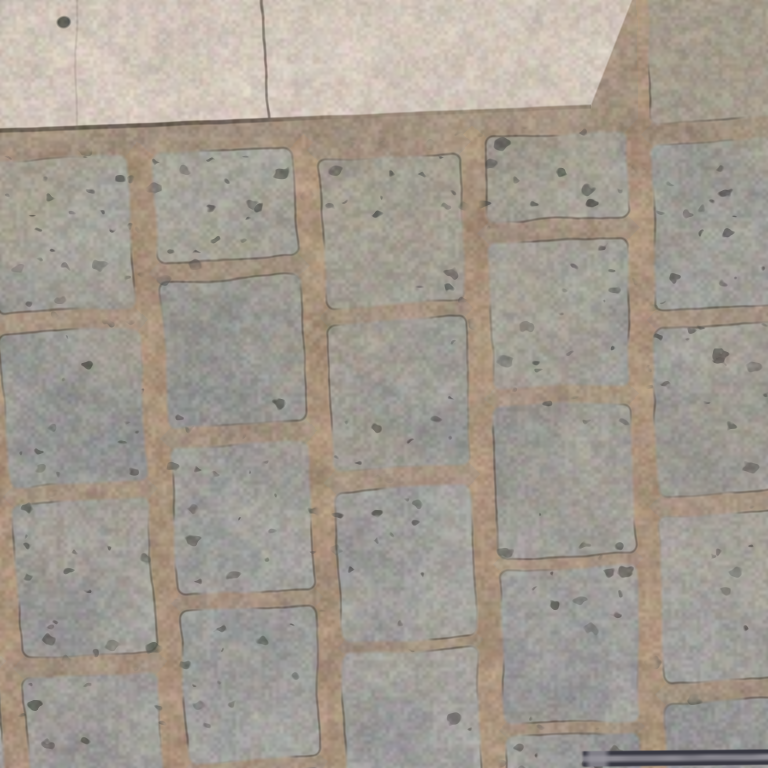
Reproduce this texture procedurally as a WebGL 1 fragment shader.

```glsl
precision highp float;
// Weathered grey paving setts in slanted, staggered columns with sandy joints, below a pale slab.
uniform vec2 u_resolution;

const vec3 STONE_LIGHT = vec3(0.645, 0.640, 0.612);
const vec3 STONE_DARK = vec3(0.560, 0.562, 0.555);
const vec3 STONE_WARM = vec3(0.640, 0.605, 0.545);
const vec3 SAND = vec3(0.655, 0.570, 0.485);
const vec3 SLAB = vec3(0.825, 0.780, 0.735);
const vec3 SEAM = vec3(0.375, 0.335, 0.295);
const vec3 PIT = vec3(0.330, 0.325, 0.310);
const vec3 ROD_DARK = vec3(0.22, 0.22, 0.26);
const vec3 ROD_LIGHT = vec3(0.62, 0.61, 0.64);
const vec2 JOINT_HALF = vec2(0.0155, 0.0115); // upright joints, cross joints
const float CORNER = 0.012;
const float WOBBLE = 0.011;
const float CROSS_TILT = 0.010;
const float PIT_GRID = 30.0;
const float PIT_CHANCE = 0.52;
const float GRAIN = 0.13;

float hash(vec2 p) {
  return fract(sin(dot(p, vec2(127.1, 311.7))) * 43758.545);
}

float noise(vec2 p) {
  vec2 i = floor(p), f = fract(p);
  f = f * f * (3.0 - 2.0 * f);
  return mix(mix(hash(i), hash(i + vec2(1.0, 0.0)), f.x),
             mix(hash(i + vec2(0.0, 1.0)), hash(i + 1.0), f.x), f.y);
}

float fbm(vec2 p) {
  float sum = 0.0, amp = 0.5;
  for (int i = 0; i < 4; i++) {
    sum += amp * noise(p);
    p = p * 2.1 + 17.3;
    amp *= 0.5;
  }
  return sum / 0.9375;
}

// First cross joint and row height of each column
vec2 columnRows(float col) {
  if (col < 0.5) return vec2(0.419, 0.223);
  if (col < 1.5) return vec2(0.350, 0.216);
  if (col < 2.5) return vec2(0.406, 0.217);
  if (col < 3.5) return vec2(0.300, 0.216);
  return vec2(0.169, 0.243);
}

float line(float d, float halfWidth, float soft) {
  return 1.0 - smoothstep(halfWidth - soft, halfWidth + soft, abs(d));
}

// Irregular dark pits, gathered in loose clusters
float pits(vec2 p, float soft) {
  vec2 cell = floor(p * PIT_GRID);
  vec2 rough = p + 0.007 * (vec2(noise(p * 130.0), noise(p * 130.0 + 50.0)) - 0.5);
  float mask = 0.0;
  for (int j = -1; j <= 1; j++) {
    for (int i = -1; i <= 1; i++) {
      vec2 id = cell + vec2(float(i), float(j));
      vec2 center = (id + vec2(hash(id + 3.1), hash(id + 8.7))) / PIT_GRID;
      float chance = PIT_CHANCE * smoothstep(0.25, 0.75, noise(center * 8.0 + 5.0));
      float here = step(hash(id + 21.0), chance);
      float radius = mix(0.002, 0.0085, pow(hash(id + 33.0), 2.0));
      float d = length((rough - center) * vec2(0.85, 1.2)) - radius;
      mask = max(mask, here * mix(0.4, 0.95, hash(id + 47.0)) * (1.0 - smoothstep(-soft, soft, d)));
    }
  }
  return mask;
}

void main() {
  vec2 p = gl_FragCoord.xy / u_resolution;
  p.y = 1.0 - p.y; // measured downwards
  float soft = max(0.0015, 0.8 / min(u_resolution.x, u_resolution.y));
  vec2 w = p + WOBBLE * (vec2(fbm(p * 11.0), fbm(p * 11.0 + 40.0)) - 0.5);

  // Slanted columns and their rows
  float t = (w.y - 0.195) / 0.805;
  float pitch = mix(0.2162, 0.2075, t);
  float u = (w.x - mix(-0.034, 0.021, t)) / pitch;
  float col = floor(u), fx = fract(u);
  vec2 rows = columnRows(col);
  float v = (w.y - rows.x + CROSS_TILT * (fx - 0.5)) / rows.y;
  vec2 id = vec2(col, floor(v));
  float crossHalf = JOINT_HALF.y * mix(0.55, 1.15, hash(vec2(col, floor(v + 0.5)) + 6.0));
  vec2 edge = vec2(min(fx, 1.0 - fx) * pitch - JOINT_HALF.x,
                   min(fract(v), 1.0 - fract(v)) * rows.y - crossHalf);
  if (col < 3.5) edge.y = min(edge.y, w.y - 0.207 + 0.047 * w.x);
  float inside = CORNER - length(max(CORNER - edge, 0.0));

  // Stone faces, each with its own tone and soft stains
  float stain = fbm(w * 9.0 + id * 3.7);
  float warmth = 0.65 * smoothstep(0.35, 0.75, fbm(p * 7.0 + 60.0)) * (1.15 - 0.8 * p.y);
  vec3 stone = mix(STONE_DARK, STONE_LIGHT, smoothstep(0.2, 0.75, stain + 0.25 * (hash(id) - 0.4)));
  stone = mix(stone, STONE_WARM, warmth);
  stone.b += 0.025 * (p.y - 0.4);
  if (col > 3.5 && id.y < 0.0) stone = mix(stone, STONE_WARM, 0.8);

  // Sand joints with broken dark cracks along the stone edges
  vec3 sand = SAND * (0.90 + 0.2 * fbm(p * 24.0));
  if (edge.y < edge.x) sand = mix(sand, STONE_DARK, 0.22);
  vec3 color = mix(sand, stone, smoothstep(-0.003, 0.004, inside));
  float crack = line(inside - 0.001, 0.0013, soft) * smoothstep(0.42, 0.72, noise(p * 17.0 + 9.0));
  color = mix(color, SEAM, 0.65 * crack);
  float pitMask = pits(p, soft);
  color = mix(color, PIT, 0.8 * pitMask * smoothstep(-0.015, 0.006, inside));

  // Pale slab, its dividing seams and lower gap
  float under = 0.169 - 0.042 * p.x - p.y + 0.3 * (w.y - p.y);
  float slab = min(under, 0.93 * (0.823 - 0.39 * p.y - p.x));
  vec3 slabColor = SLAB * (0.95 + 0.09 * fbm(p * 13.0));
  slabColor = mix(slabColor, SEAM, 0.7 * line(w.x - 0.341 - 0.07 * p.y, 0.0017, soft));
  slabColor = mix(slabColor, SEAM, 0.18 * line(w.x - 0.099, 0.0014, soft));
  slabColor = mix(slabColor, PIT, 0.9 * (1.0 - smoothstep(0.006, 0.010, length(w - vec2(0.082, 0.029)))));
  color = mix(color, slabColor, smoothstep(-soft, soft, slab));
  float gap = mix(0.85, 0.5 * noise(p * 15.0), smoothstep(0.33, 0.40, p.x));
  color = mix(color, SEAM, gap * line(under + 0.002, 0.0028, soft) * step(p.x, 0.77));

  // Fine grain with faint colour speckle
  float grain = 0.6 * noise(p * 210.0) + 0.4 * noise(p * 90.0) - 0.5;
  vec3 speckle = vec3(noise(p * 75.0), noise(p * 75.0 + 31.0), noise(p * 75.0 + 62.0)) - 0.5;
  color += GRAIN * grain + 0.035 * speckle;

  // Thin rod lying at the lower right edge
  float across = p.y - 0.987 + 0.01 * (p.x - 0.88);
  vec3 rod = mix(ROD_DARK, ROD_LIGHT, line(across, 0.004, 0.003) * (0.55 + 0.45 * noise(p * 40.0)));
  rod = mix(rod, ROD_LIGHT, 0.7 * line(p.x - 0.778, 0.013, 0.006));
  float rodMask = line(across, 0.010, soft) * smoothstep(0.756, 0.762, p.x);
  gl_FragColor = vec4(mix(color, rod, rodMask), 1.0);
}
```
